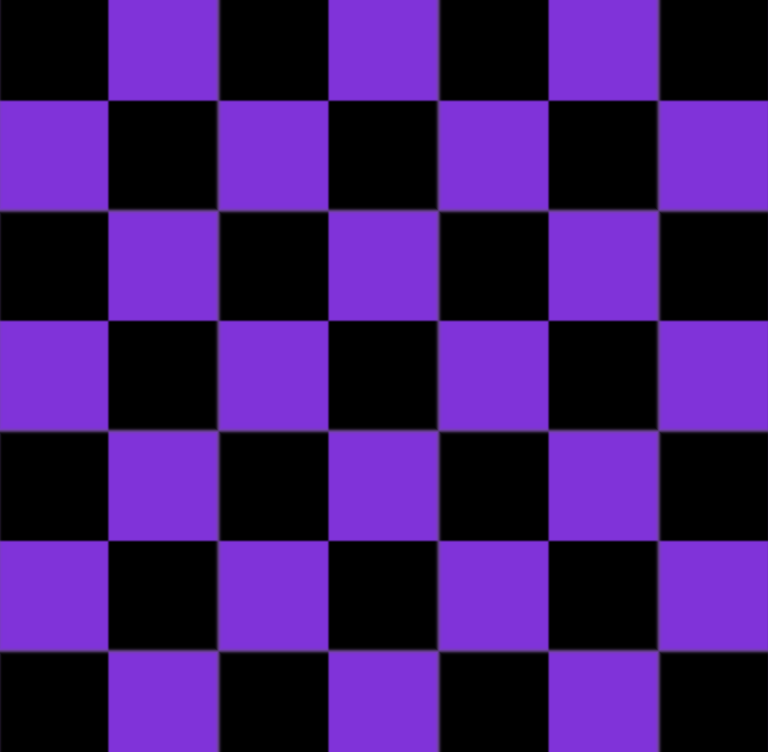
This pattern is drawn by a Shadertoy shader. Its source:

```glsl
// Purple and black checkerboard with soft grey seams on every second edge
#define CELL 0.1433                    // square side, in canvas widths
#define ORIGIN vec2(-0.0022, 0.1315)   // a corner where two seams cross
#define EDGE_SOFT 0.0022               // half width of the square edges
#define SEAM_WIDTH 0.0029              // falloff radius of a seam
#define SEAM_STRENGTH 0.6
#define PURPLE vec3(0.50, 0.20, 0.85)
#define BLACK vec3(0.0)
#define SEAM_COLOR vec3(0.42, 0.30, 0.53)

// Distance to the nearest even integer, per axis
vec2 distanceToEven(vec2 q) {
    return abs(mod(q + 1.0, 2.0) - 1.0);
}

// Smooth checker: 1 where the cell indices sum to an even number
float checker(vec2 grid, float soft) {
    vec2 inside = 0.5 - distanceToEven(grid - 0.5);
    vec2 wave = 2.0 * smoothstep(-soft, soft, inside) - 1.0;
    return 0.5 + 0.5 * wave.x * wave.y;
}

// Gaussian seam along even grid lines on both axes
float seams(vec2 grid, float radius) {
    vec2 d = distanceToEven(grid) * CELL / radius;
    vec2 glow = exp(-d * d);
    return SEAM_STRENGTH * max(glow.x, glow.y);
}

void mainImage(out vec4 fragColor, in vec2 fragCoord) {
    float pixel = 1.0 / iResolution.x;
    vec2 grid = (fragCoord * pixel - ORIGIN) / CELL;

    // Squares, never sharper than the pixel grid
    float soft = max(EDGE_SOFT, 0.75 * pixel) / CELL;
    vec3 color = mix(BLACK, PURPLE, checker(grid, soft));

    // Seams over the squares
    color = mix(color, SEAM_COLOR, seams(grid, max(SEAM_WIDTH, 0.75 * pixel)));
    fragColor = vec4(color, 1.0);
}
```
